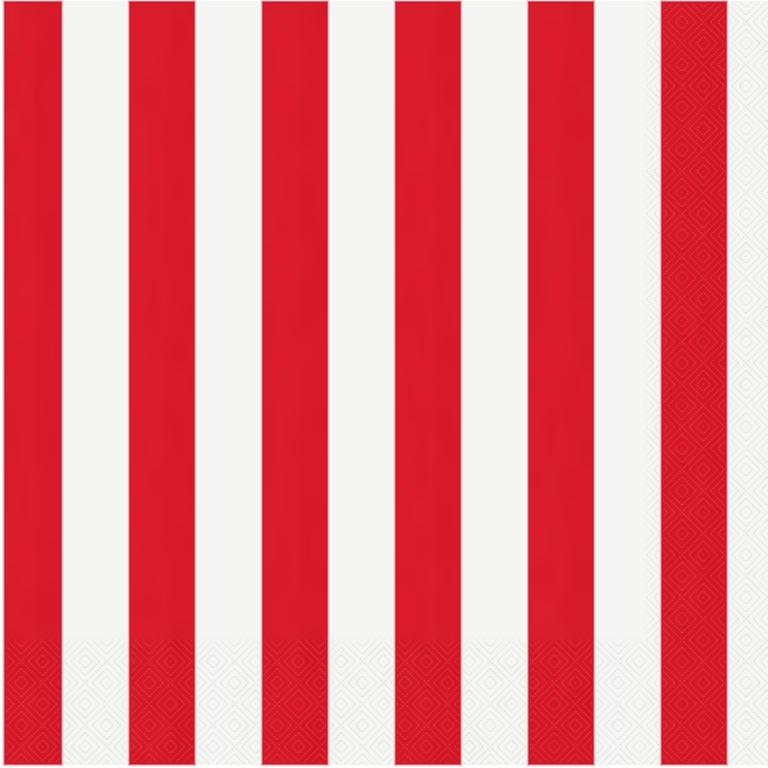
Write a three.js fragment shader that draws this pattern.

```glsl
// Red and white vertical stripes on a paper napkin, with a border of embossed
// concentric diamonds along the bottom and right. Stripes are distances to a
// repeated band; the emboss is dotted square rings in a lattice turned 45 degrees.

varying vec2 vUv;

// Stripe layout, in canvas widths
const float PERIOD = 0.1732;
const float STRIPE_WIDTH = 0.0862;
const float STRIPE_CENTER = 0.2109;
const float MARGIN_LEFT = 0.0050;
const float MARGIN_BOTTOM = 0.0040;
const float MARGIN_TOP = 0.0015;

// Embossed border
const float BORDER_TOP = 0.167;
const float BORDER_LEFT = 0.842;
const float BORDER_FADE = 0.008;
const float DIAMOND = 0.0555;
const float RING_GAP = 0.17;
const float LINE_HALF = 0.0011;
const float DOTS = 10.0;

// Colours
const vec3 PAPER = vec3(0.960, 0.960, 0.952);
const vec3 RED = vec3(0.852, 0.108, 0.170);
const vec3 RIM_DARK = vec3(0.730, 0.120, 0.180);
const vec3 RIM_MID = vec3(0.840, 0.410, 0.450);
const vec3 RIM_LIGHT = vec3(0.960, 0.710, 0.730);
const vec3 HALO = vec3(1.000, 0.890, 0.900);
const vec3 EMBOSS_PAPER = vec3(0.885, 0.885, 0.875);
const vec3 EMBOSS_RED = vec3(0.865, 0.225, 0.275);

float hash(vec2 p) {
    vec3 q = fract(vec3(p.xyx) * 0.1031);
    q += dot(q, q.yzx + 33.33);
    return fract((q.x + q.y) * q.z);
}

float noise(vec2 p) {
    vec2 i = floor(p);
    vec2 f = fract(p);
    f = f * f * (3.0 - 2.0 * f);
    return mix(mix(hash(i), hash(i + vec2(1.0, 0.0)), f.x),
               mix(hash(i + vec2(0.0, 1.0)), hash(i + vec2(1.0, 1.0)), f.x), f.y);
}

// Smooth step from 0 to 1 as d passes edge
float ramp(float edge, float d, float aa) {
    return smoothstep(edge - aa, edge + aa, d);
}

// Dotted concentric diamonds, 0 to 1
float diamonds(vec2 p, float aa) {
    vec2 cell = abs(fract(vec2(p.x + p.y, p.x - p.y) / DIAMOND) - 0.5);
    float radius = max(cell.x, cell.y);
    float along = min(cell.x, cell.y);
    float ring = abs(fract((0.5 - radius) / RING_GAP + 0.5) - 0.5);
    float dist = ring * RING_GAP * DIAMOND * 0.7071;
    float dots = 0.62 + 0.38 * cos(6.28318 * along * DOTS);
    return (1.0 - ramp(LINE_HALF, dist, aa)) * dots;
}

void main() {
    vec2 p = vUv;
    float aa = max(0.6 * fwidth(p.x), 0.0004);

    // Signed distance, positive inside the printed red
    float phase = (p.x - STRIPE_CENTER) / PERIOD + 0.5;
    float across = (fract(phase) - 0.5) * PERIOD;
    float sheet = min(p.x - MARGIN_LEFT, min(p.y - MARGIN_BOTTOM, 1.0 - MARGIN_TOP - p.y));
    float stripe = min(0.5 * STRIPE_WIDTH - abs(across), sheet);

    // Paper with a slight warm or cool tint per gap
    float gap = floor(phase + 0.5);
    float tint = hash(vec2(gap, 7.0)) - 0.5;
    vec3 paper = PAPER + tint * vec3(0.002, 0.002, 0.018);
    paper = mix(vec3(1.0), paper, ramp(0.0, sheet, aa));

    // Ink, a touch deeper on the right half, with faint mottling
    vec3 ink = RED - vec3(0.012, 0.006, 0.006) * smoothstep(0.0, 0.02, across);
    ink += 0.012 * (noise(p * vec2(60.0, 24.0)) - 0.5);

    // Embossed border along the bottom and right
    float border = max(1.0 - ramp(BORDER_TOP, p.y, BORDER_FADE),
                       ramp(BORDER_LEFT, p.x, BORDER_FADE));
    float relief = diamonds(p, aa) * border * ramp(0.0, sheet, aa);
    relief *= 0.7 + 0.5 * noise(p * 90.0);
    paper = mix(paper, EMBOSS_PAPER, 0.85 * relief);
    ink = mix(ink - 0.018 * border, EMBOSS_RED, 0.75 * relief);

    // Soft printed edge: halo, pink fringe, dark rim, then ink
    vec3 color = mix(paper, HALO, ramp(-0.0022, stripe, aa));
    color = mix(color, RIM_LIGHT, ramp(-0.0009, stripe, aa));
    color = mix(color, RIM_MID, ramp(-0.0001, stripe, aa));
    color = mix(color, RIM_DARK, ramp(0.0010, stripe, aa));
    color = mix(color, ink, ramp(0.0029, stripe, aa));

    gl_FragColor = vec4(color, 1.0);
}
```
